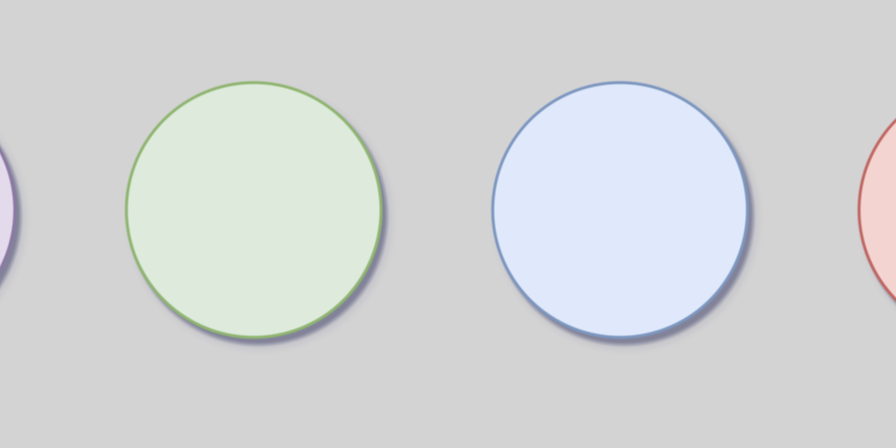
Write a Shadertoy shader that draws this background.

```glsl
// A row of pastel outlined discs with soft violet shadows on plain grey.

const vec3 GREY = vec3(0.827, 0.827, 0.829);
const vec3 SHADOW = vec3(0.47, 0.475, 0.57);
const vec3 HALO = vec3(0.66, 0.66, 0.73);

// Lengths are fractions of the canvas height
const float SPACING = 0.8177;
const float RADIUS = 0.2875;
const float OUTLINE = 0.0065;
const vec2 FIRST_CENTER = vec2(0.5664, 0.5313);

float discDistance(vec2 p, float radius) {
    return length(p) - radius;
}

// Coverage of a shape whose edge fades over the given half width
float coverage(float dist, float softness) {
    return 1.0 - smoothstep(-softness, softness, dist);
}

// Colours cycle through green, blue, red and purple
vec3 fillColor(int index) {
    vec3 fills[4] = vec3[4](
        vec3(0.867, 0.918, 0.863), vec3(0.875, 0.914, 0.984),
        vec3(0.957, 0.830, 0.820), vec3(0.890, 0.860, 0.920));
    return fills[index];
}

vec3 outlineColor(int index) {
    vec3 outlines[4] = vec3[4](
        vec3(0.560, 0.710, 0.440), vec3(0.490, 0.590, 0.750),
        vec3(0.750, 0.400, 0.380), vec3(0.550, 0.470, 0.640));
    return outlines[index];
}

// Wide faint halo below a tight dark shadow, both cast to the lower right
vec3 addShadow(vec3 color, vec2 p, float radius) {
    float halo = coverage(discDistance(p - vec2(0.015, -0.018), radius), 0.022);
    float core = coverage(discDistance(p - vec2(0.010, -0.0135), radius), 0.008);
    color = mix(color, HALO, 0.55 * halo);
    return mix(color, SHADOW, 0.85 * core);
}

vec3 addDisc(vec3 color, vec2 p, float radius, int index, float softness) {
    float dist = discDistance(p, radius);
    color = mix(color, outlineColor(index), coverage(dist, softness));
    return mix(color, fillColor(index), coverage(dist + OUTLINE, softness));
}

void mainImage(out vec4 fragColor, in vec2 fragCoord) {
    vec2 p = fragCoord / iResolution.y - FIRST_CENTER;
    float softness = max(1.0 / iResolution.y, 0.003);

    // Repeat across only
    float column = floor(p.x / SPACING + 0.5);
    p.x -= column * SPACING;
    int index = int(mod(column, 4.0));

    vec3 color = addShadow(GREY, p, RADIUS);
    color = addDisc(color, p, RADIUS, index, softness);
    fragColor = vec4(color, 1.0);
}
```
